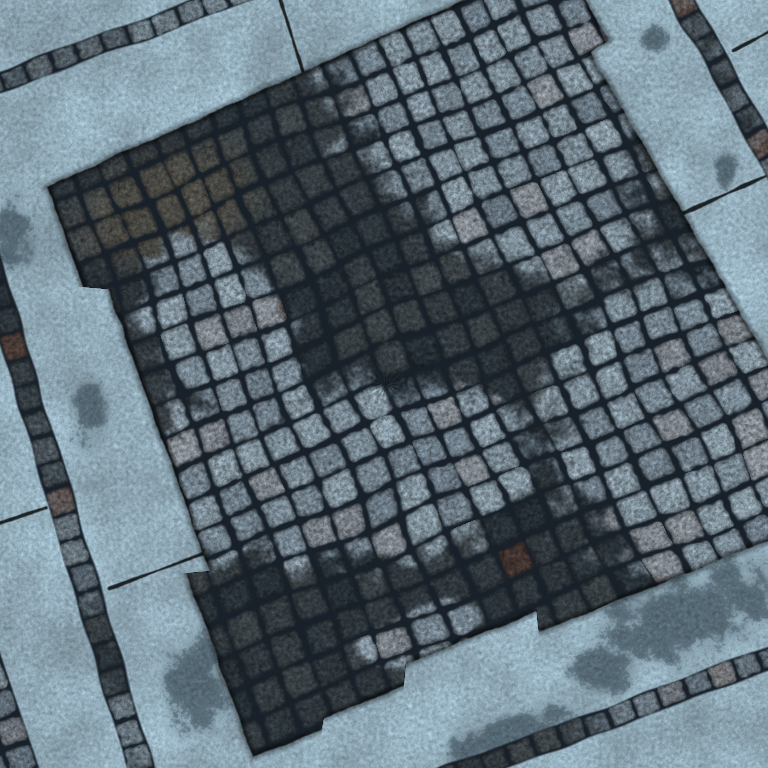
Give the GLSL for this texture, as a WebGL 1 fragment shader.

```glsl
precision highp float;
uniform vec2 u_resolution;

vec2 hash2(vec2 p) {
  return fract(sin(vec2(dot(p, vec2(127.1, 311.7)), dot(p, vec2(269.5, 183.3)))) * 43758.5);
}

float corner(vec2 cell, vec2 f, vec2 o) {
  return dot(hash2(cell + o) * 2. - 1., f - o);
}

float gradientNoise(vec2 p) {
  vec2 i = floor(p), f = fract(p), s = f * f * (3. - 2. * f);
  return mix(mix(corner(i, f, vec2(0)), corner(i, f, vec2(1, 0)), s.x),
             mix(corner(i, f, vec2(0, 1)), corner(i, f, vec2(1)), s.x), s.y);
}

float fbm(vec2 p) {
  float sum = 0., amp = 1.;
  for (int i = 0; i < 4; i++) {
    sum += amp * gradientNoise(p);
    p = mat2(1.6, 1.2, -1.2, 1.6) * p + 7.3;
    amp *= .55;
  }
  return sum;
}

float halfPlane(vec2 p, vec2 n, float d) { return (dot(p, n) - d) / length(n); }

float pulse(float x, float a, float b) {
  return smoothstep(a - .002, a + .002, x) - smoothstep(b - .002, b + .002, x);
}

float segment(vec2 p, vec4 ends) {
  vec2 d = ends.zw - ends.xy, a = p - ends.xy;
  return length(a - d * clamp(dot(a, d) / dot(d, d), 0., 1.));
}

// Tilted ellipse (centre, radii): 1 in the middle, 0 on the rim
float blob(vec2 p, vec4 e, float angle) {
  vec2 u = vec2(cos(angle), sin(angle)), d = p - e.xy;
  return 1. - length(vec2(dot(d, u), dot(d, vec2(-u.y, u.x))) / e.zw);
}

// Rounded setts on a unit grid: x is distance, yz are random per stone
vec3 setts(vec2 g) {
  vec2 id = floor(g), h = hash2(id), k = hash2(id + 41.);
  vec2 d = abs(fract(g) - .5 - (k - .5) * .09) - .28 - .05 * h.yx;
  float dist = length(max(d, 0.)) + min(max(d.x, d.y), 0.) - .13;
  return vec3(dist + .1 * gradientNoise(g * 3.5), h);
}

vec3 paveSetts(vec3 s, float dry, float warm, float grain) {
  vec3 wetTone = mix(vec3(.14, .175, .2), vec3(.23, .255, .27), s.y);
  wetTone = mix(wetTone, vec3(.33, .31, .27), warm);
  wetTone = mix(wetTone, vec3(.32, .21, .17), .6 * step(.97, s.z));
  vec3 dryTone = mix(vec3(.39, .445, .49), vec3(.51, .575, .615), s.y);
  dryTone = mix(dryTone, vec3(.49, .48, .49), .5 * step(.88, s.z));
  vec3 tone = mix(wetTone, dryTone, dry) * (1. + .5 * grain);
  tone *= mix(.78, 1.03, 1. - smoothstep(-.14, 0., s.x));
  return mix(tone, vec3(.095, .13, .165), smoothstep(-.045, .045, s.x));
}

vec3 addStrip(vec3 col, vec2 p, vec2 n, float d, float halfWidth, float dry, float grain) {
  float across = halfPlane(p, n, d) + .006 * gradientNoise(p * 18.);
  float along = dot(p, vec2(-n.y, n.x)) / length(n);
  vec3 s = setts(vec2(along / .035, .5 + .5 * across / halfWidth));
  return mix(paveSetts(s, dry, 0., grain), col, smoothstep(-.002, .002, abs(across) - halfWidth));
}

// Field with stepped borders; negative inside
float fieldDistance(vec2 p) {
  float left = -.026 + .031 * pulse(p.y, .375, .745);
  float bottom = 1.104 - .028 * pulse(p.x, .527, .7) + .014 * pulse(p.x, .32, .42);
  float right = .762 - .034 * smoothstep(.05, .07, p.y);
  float d = max(-halfPlane(p, vec2(1, -.36), left), halfPlane(p, vec2(.4, 1), bottom));
  d = max(d, -halfPlane(p, vec2(.45, 1), .271));
  return max(d, halfPlane(p, vec2(1, -.58), right));
}

float dryArea(vec2 p) {
  float d = max(blob(p, vec4(.63, .156, .25, .143), .785), blob(p, vec4(.73, .08, .13, .13), 0.));
  d = max(d, blob(p, vec4(.89, .54, .17, .2), 0.));
  d = max(d, blob(p, vec4(.95, .68, .14, .07), -.35));
  d = max(d, blob(p, vec4(.475, .615, .215, .118), -.15));
  d = max(d, blob(p, vec4(.293, .443, .15, .085), 1.));
  d = max(d, blob(p, vec4(.29, .62, .08, .11), 0.));
  return max(d, blob(p, vec4(.55, .825, .08, .035), -.4));
}

float slabStains(vec2 p) {
  float s = max(blob(p, vec4(.9, .8, .14, .06), -.35), blob(p, vec4(.79, .87, .05, .035), 0.));
  s = max(s, blob(p, vec4(.255, .89, .045, .065), 0.));
  s = max(s, blob(p, vec4(.117, .54, .027, .045), 0.));
  s = max(s, blob(p, vec4(.853, .05, .025, .018), 0.));
  s = max(s, blob(p, vec4(.945, .22, .018, .025), 0.));
  s = max(s, blob(p, vec4(.015, .3, .03, .05), 0.));
  return max(s, blob(p, vec4(.66, .955, .1, .025), -.35));
}

float slabJoints(vec2 p) {
  float d = min(segment(p, vec4(.365, 0, .395, .095)), segment(p, vec4(.885, .28, 1, .228)));
  d = min(d, segment(p, vec4(.143, .766, .267, .72)));
  return min(d, min(segment(p, vec4(0, .681, .06, .661)), segment(p, vec4(.955, .066, 1, .042))));
}

void main() {
  vec2 p = gl_FragCoord.xy / u_resolution;
  p.y = 1. - p.y; // layout runs downward
  float cloud = fbm(p * 9.), fray = fbm(p * 28.), grain = fbm(p * 190.);

  // Slabs, stains and joints
  vec3 col = mix(vec3(.5, .585, .63), vec3(.62, .73, .79), clamp(.55 + cloud + .3 * fray, 0., 1.));
  col *= 1. + .24 * grain;
  float stain = smoothstep(-.05, .45, slabStains(p) + .7 * fray + .45 * grain);
  col = mix(col, vec3(.27, .34, .38) * (1. + .3 * grain), .8 * stain);
  col *= mix(.2, 1., smoothstep(.0008, .0035, slabJoints(p) + .002 * fray));

  // Narrow sett strips and the corner patch
  float patchy = smoothstep(-.25, .3, cloud + .3 * fray);
  col = addStrip(col, p, vec2(1, -.3), -.117, .017, .75 * patchy * smoothstep(.4, .85, p.y), grain);
  col = addStrip(col, p, vec2(.37, 1), .107, .014, .4 + .5 * patchy, grain);
  col = addStrip(col, p, vec2(1, -.56), .888, .016, .6 * patchy, grain);
  col = addStrip(col, p, vec2(.37, 1), 1.228, .015, .75 * smoothstep(.72, .82, p.x), grain);
  float edge = halfPlane(p, vec2(1, -.34), -.289);
  vec3 s = setts(vec2(edge, dot(p, vec2(.32, .947))) * 27.);
  col = mix(paveSetts(s, .8, 0., grain), col, smoothstep(-.002, .002, edge));

  // Central field: fanned grid of wet and dry stones
  vec2 q = mat2(.927, .375, -.375, .927) * (p - .5);
  q.x /= 1. + .2 * q.y;
  vec2 wander = vec2(gradientNoise(p * 7.), gradientNoise(p * 7. + 19.));
  s = setts(q * 23.7 + .4 * wander);
  float dry = smoothstep(-.14, .14, dryArea(p) + .32 * fray + .2 * (s.y - .5));
  float warm = .65 * smoothstep(0., .6, blob(p, vec4(.22, .27, .16, .1), -.35));
  vec3 stones = paveSetts(s, dry, warm, grain + .3 * fray);

  // Small radial crease
  vec2 c = p - .502;
  stones *= 1. + .2 * sin(atan(c.y, c.x) * 17.) * (1. - smoothstep(0., .04, length(c)));

  // Shaded border
  float field = fieldDistance(p) + .003 * fray;
  col *= mix(.65, 1., smoothstep(0., .009, field));
  stones *= mix(.5, 1., smoothstep(0., .009, -field));
  col = mix(stones, col, smoothstep(-.0015, .0015, field));
  gl_FragColor = vec4(clamp(col, 0., 1.), 1);
}
```
